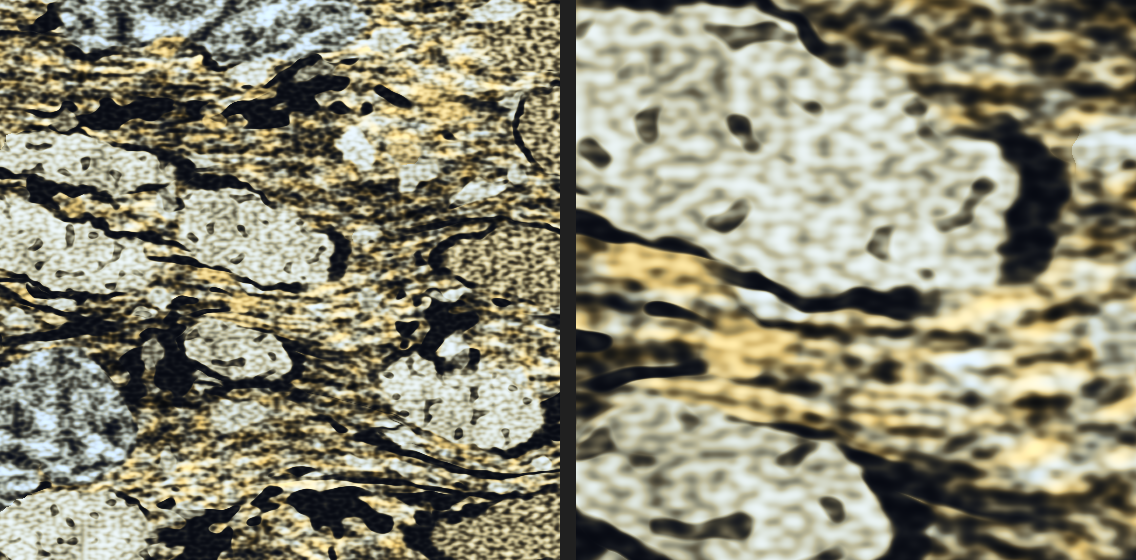
Left, the full canvas; right, a detail of the centre.
This texture is drawn by a Shadertoy shader. Its source:

```glsl
// Thin section of a foliated rock: pale clasts wrapped by dark seams in a streaky brown matrix.

// Tone ramp from dark to light, and the cumulative area at which each tone sits
const vec3 TONES[8] = vec3[8](
    vec3(0.02, 0.03, 0.06), vec3(0.08, 0.09, 0.11), vec3(0.22, 0.21, 0.17), vec3(0.39, 0.36, 0.27),
    vec3(0.57, 0.56, 0.46), vec3(0.76, 0.73, 0.58), vec3(0.88, 0.89, 0.82), vec3(0.97, 0.99, 0.97));
const float TONE_AT[8] = float[8](0.0, 0.065, 0.225, 0.415, 0.61, 0.785, 0.925, 1.0);

const vec2  CLAST_CELL   = vec2(0.37, 0.21);
const float CLAST_SHARE  = 0.8;
const vec2  GRAIN_CELL   = vec2(0.085, 0.055);
const float GRAIN_SHARE  = 0.32;
const vec2  SEAM_SCALE   = vec2(1.5, 8.5);
const float SEAM_WIDTH   = 0.15;
const float MATRIX_TONE  = 0.1;
const float DARK_TONE    = -2.1;
const float EDGE         = 0.004;
const vec3  WARM_TINT    = vec3(0.08, 0.0, -0.17);

vec2 hash2(vec2 c) {
    vec3 v = fract(c.xyx * vec3(0.1031, 0.1030, 0.0973));
    v += dot(v, v.yzx + 33.33);
    return fract((v.xx + v.yz) * v.zy);
}

float cornerSlope(vec2 cell, vec2 offset) {
    float angle = 6.2832 * hash2(cell).x;
    return dot(vec2(cos(angle), sin(angle)), offset);
}

// Gradient noise scaled to about unit variance
float noise(vec2 p) {
    vec2 i = floor(p), f = p - i;
    vec2 w = f * f * f * (f * (f * 6.0 - 15.0) + 10.0);
    vec2 e = vec2(1.0, 0.0);
    float low  = mix(cornerSlope(i, f), cornerSlope(i + e, f - e), w.x);
    float high = mix(cornerSlope(i + e.yx, f - e.yx), cornerSlope(i + 1.0, f - 1.0), w.x);
    return 4.5 * mix(low, high, w.y);
}

// Scattered lens shapes: x = signed distance, y = random kind, z = vertical bulge
vec3 scatterLenses(vec2 p, vec2 cellSize, float share, float seed) {
    vec2 home = floor(p / cellSize);
    vec3 result = vec3(1.0, 0.0, 0.0);
    for (int y = -1; y <= 1; y++)
    for (int x = -1; x <= 1; x++) {
        vec2 cell = home + vec2(x, y);
        vec2 place = hash2(cell + seed), shape = hash2(cell + seed + 41.0);
        vec2 kind = hash2(cell + seed + 83.0);
        if (kind.x > share) continue;
        vec2 r = p - (cell + 0.2 + 0.6 * place) * cellSize;
        float tilt = 0.6 * (place.x - 0.5);
        r = mat2(cos(tilt), -sin(tilt), sin(tilt), cos(tilt)) * r;
        vec2 radius = cellSize * mix(vec2(0.2, 0.22), vec2(0.54, 0.5), shape);
        float power = mix(1.5, 2.8, place.y);
        vec2 a = pow(abs(r / radius) + 0.0001, vec2(power));
        float reach = pow(a.x + a.y, 1.0 / power);
        float d = (reach - 1.0) * min(radius.x, radius.y);
        if (d < result.x) result.xy = vec2(d, kind.y);
        result.z += r.y * exp(-reach * reach);
    }
    return result;
}

vec3 toneToColor(float tone) {
    float area = 1.0 / (1.0 + exp(-1.7 * tone));
    vec3 color = TONES[0];
    for (int i = 1; i < 8; i++)
        color = mix(color, TONES[i], clamp((area - TONE_AT[i - 1]) / (TONE_AT[i] - TONE_AT[i - 1]), 0.0, 1.0));
    return color;
}

void mainImage(out vec4 fragColor, in vec2 fragCoord) {
    vec2 p = fragCoord / iResolution.y;

    // Ragged outlines and foliation that bends around the clasts
    vec2 ragged = vec2(noise(p * 17.0), noise(p * 17.0 + 50.0));
    vec2 rough = vec2(noise(p * 55.0 + 9.0), noise(p * 55.0 + 70.0));
    vec2 bent = p + 0.014 * vec2(noise(p * 4.0 + 3.0), noise(p * vec2(3.0, 4.0) + 20.0));
    vec3 clast = scatterLenses(bent + 0.004 * ragged + 0.0015 * rough, CLAST_CELL, CLAST_SHARE, 7.0);
    vec2 flow = bent - vec2(0.0, 0.6 * clast.z);
    vec3 grain = scatterLenses(flow + 0.004 * ragged + 0.002 * rough, GRAIN_CELL, GRAIN_SHARE, 19.0);
    float inClast = smoothstep(EDGE, -EDGE, clast.x);
    float inGrain = smoothstep(EDGE, -EDGE, grain.x) * (1.0 - inClast);

    // Streaky brown matrix
    float fine = noise(p * vec2(80.0, 125.0));
    float medium = noise(flow * vec2(28.0, 75.0) + 11.0);
    float tone = MATRIX_TONE + 0.48 * noise(flow * vec2(8.0, 42.0)) + 0.5 * medium
               + 0.45 * fine + 0.3 * noise(flow * vec2(2.0, 5.0) + 31.0);
    float warmth = 0.45 + 0.5 * noise(flow * vec2(30.0, 60.0) + 90.0);

    // Small bright grains
    tone = mix(tone, mix(0.6, 1.6, grain.y) + 0.35 * fine + 0.3 * medium, inGrain);
    warmth = mix(warmth, mix(1.4, -0.4, smoothstep(0.1, 0.3, grain.y)), inGrain);

    // Clast fillings: speckled pale, granular tan and streaky blue-grey
    float specks = smoothstep(0.9, 1.7, noise(p * vec2(36.0, 44.0) + 5.0));
    float pale = 1.15 + 0.4 * fine + 0.25 * noise(p * 14.0) - 1.5 * specks;
    float tan_ = 0.3 + 0.5 * fine + 0.3 * noise(p * vec2(62.0, 50.0) + 15.0);
    float grey = 0.35 + 0.75 * noise(flow * vec2(24.0, 50.0) + 60.0) + 0.4 * fine;
    float isTan = step(0.42, clast.y), isGrey = step(0.76, clast.y);
    tone = mix(tone, mix(mix(pale, tan_, isTan), grey, isGrey), inClast);
    warmth = mix(warmth, mix(mix(-0.25, 0.4, isTan), -0.95, isGrey), inClast);

    // Dark seams, broken clast rims and opaque patches
    float seamWidth = SEAM_WIDTH * (1.0 + 0.6 * noise(flow * vec2(5.0, 9.0) + 44.0));
    float seam = smoothstep(0.1, -0.08, abs(noise(flow * SEAM_SCALE + 2.0) + 0.05 * medium) - seamWidth);
    seam *= smoothstep(-0.5, 0.6, noise(flow * vec2(2.2, 4.5) + 77.0));
    float rim = smoothstep(0.009, 0.003, abs(clast.x - 0.005) + 0.001 * medium);
    rim *= smoothstep(-0.4, 0.7, noise(p * vec2(5.0, 8.0) + 25.0));
    float patchField = noise(flow * vec2(4.5, 8.0) + 35.0) + 0.55 * noise(flow * vec2(22.0, 34.0) + 8.0);
    float opaque = smoothstep(1.25, 1.6, patchField) * (1.0 - 0.7 * inGrain);
    float dark = max(max(seam, opaque) * (1.0 - 0.95 * inClast), rim);
    tone = mix(tone, DARK_TONE + 0.35 * fine, 0.93 * dark);
    warmth = mix(warmth, -0.3, dark);

    vec3 color = toneToColor(tone) * (1.0 + warmth * WARM_TINT);
    fragColor = vec4(clamp(color, 0.0, 1.0), 1.0);
}
```
